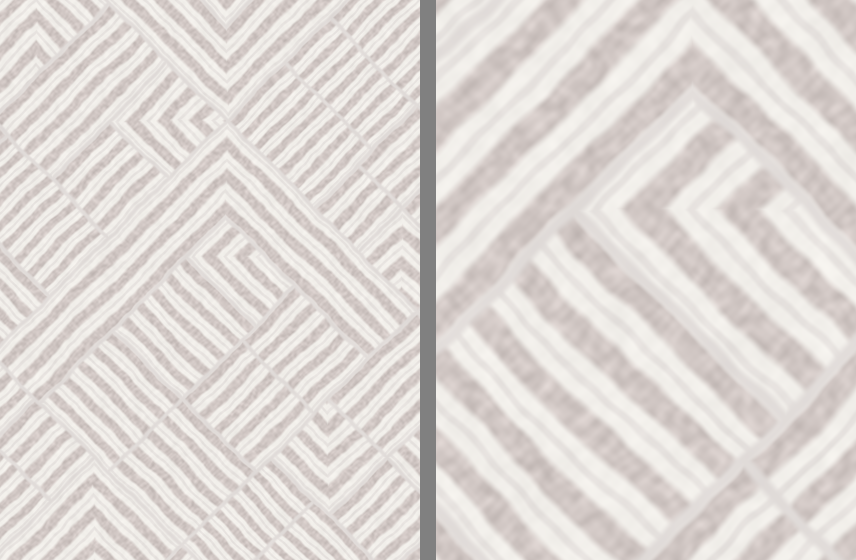
Left, the full canvas; right, a detail of the centre.
This pattern is drawn by a Shadertoy shader. Its source:

```glsl
// Quilted patchwork of diagonal mauve and white stripes: large chevron borders
// frame recursively split blocks of hatching and nested corners. Gradient noise
// bends the seams, speckles the weave and crumples the cloth.

const vec3 WHITE = vec3(0.948, 0.938, 0.92);
const vec3 PALE  = vec3(0.88, 0.86, 0.85);
const vec3 MAUVE = vec3(0.815, 0.777, 0.765);

const vec2  APEX   = vec2(0.404, 0.785); // tip shared by two large chevrons
const float PITCH  = 0.037;              // layout unit, in canvas heights
const vec2  MACRO  = vec2(16.0, 13.0);   // large cell, in layout units
const float BORDER = 3.3;                // chevron border width
const float CHEVRON_PERIOD = 1.1;
const float HATCH_PERIOD   = 0.92;

float hash(vec2 p, float seed) {
    vec3 k = fract(p.xyx * 0.1031 + seed * 0.137);
    k += dot(k, k.yzx + 33.33);
    return fract((k.x + k.y) * k.z);
}

float cornerSlope(vec2 cell, vec2 offset) {
    float angle = 6.2832 * hash(cell, 1.0);
    return dot(vec2(cos(angle), sin(angle)), offset);
}

// Gradient noise, roughly -0.7 to 0.7
float noise(vec2 p) {
    vec2 i = floor(p), f = p - i, e = vec2(1.0, 0.0);
    vec2 w = f * f * f * (f * (f * 6.0 - 15.0) + 10.0);
    float low  = mix(cornerSlope(i, f), cornerSlope(i + e, f - e), w.x);
    float high = mix(cornerSlope(i + e.yx, f - e.yx),
                     cornerSlope(i + 1.0, f - 1.0), w.x);
    return mix(low, high, w.y);
}

// Distance to the two edges meeting at a corner (side: 0 = low, 1 = high)
float cornerDistance(vec2 q, vec2 lo, vec2 hi, vec2 side) {
    vec2 d = mix(q - lo, hi - q, side);
    return min(d.x, d.y);
}

float rectEdge(vec2 q, vec2 lo, vec2 hi) {
    vec2 d = min(q - lo, hi - q);
    return min(d.x, d.y);
}

// Cuts a rectangle repeatedly and keeps the part holding q
void subdivide(vec2 q, inout vec2 lo, inout vec2 hi) {
    for (int i = 0; i < 4; i++) {
        vec2 size = hi - lo, id = lo + 1.7 * hi;
        if (max(size.x, size.y) < 7.0) break;
        if (i > 1 && hash(id, 2.0) < 0.35) break;
        bool alongX = size.x * mix(0.65, 1.5, hash(id, 3.0)) > size.y;
        vec2 axis = alongX ? vec2(1.0, 0.0) : vec2(0.0, 1.0);
        vec2 cut = lo + floor(size * mix(0.36, 0.64, hash(id, 4.0)) + 0.5);
        if (dot(q - cut, axis) < 0.0) hi = mix(hi, cut, axis);
        else lo = mix(lo, cut, axis);
    }
}

// Stripe coordinate of a block: nested corner or straight hatching
float blockStripes(vec2 q, vec2 lo, vec2 hi) {
    vec2 size = hi - lo, id = lo + 1.7 * hi;
    if (hash(id, 5.0) < 0.36) {
        vec2 side = step(0.5, vec2(hash(id, 6.0), hash(id, 7.0)));
        return cornerDistance(q, lo, hi, side) / CHEVRON_PERIOD;
    }
    vec2 t = (q - lo) / size * floor(size / HATCH_PERIOD + 0.5);
    bool stackLong = hash(id, 8.0) < 0.65;
    return (size.x > size.y) == stackLong ? t.x : t.y;
}

// White cloth with a thin pale line and a speckled mauve band
vec3 stripeColor(float t, float speckle, float soft) {
    float f = fract(t);
    float line = 1.0 - smoothstep(0.02, 0.02 + soft, abs(f - 0.2));
    float band = 1.0 - smoothstep(0.22 - soft, 0.22 + soft, abs(f - 0.7));
    vec3 cloth = mix(WHITE, PALE, 0.7 * line) + 0.018 * speckle;
    return mix(cloth, MAUVE + 0.075 * speckle, band);
}

void mainImage(out vec4 fragColor, in vec2 fragCoord) {
    vec2 p = fragCoord / iResolution.y;
    float soft = max(0.075, 0.8 / (PITCH * iResolution.y));

    // Diagonal layout space with slightly wavering seams
    vec2 r = p - APEX;
    vec2 q = vec2(r.x + r.y, r.y - r.x) * 0.7071 / PITCH;
    q += 0.16 * vec2(noise(p * 11.0), noise(p * 11.0 + 37.0));
    q += 0.06 * vec2(noise(p * 45.0), noise(p * 45.0 + 71.0));

    // Alternate large cells carry a chevron border
    vec2 cell = floor(q / MACRO), side = mod(cell, 2.0);
    vec2 lo = cell * MACRO, hi = lo + MACRO;
    bool bordered = side.x == side.y;
    float d = cornerDistance(q, lo, hi, side);
    float t, edge;
    if (bordered && d < BORDER) {
        t = d / CHEVRON_PERIOD;
        edge = min(rectEdge(q, lo, hi), BORDER - d);
    } else {
        if (bordered) {
            lo += (1.0 - side) * BORDER;
            hi -= side * BORDER;
        }
        subdivide(q, lo, hi);
        t = blockStripes(q, lo, hi);
        edge = rectEdge(q, lo, hi);
    }

    // Weave, seams and crumpled shading
    float speckle = noise(q * vec2(3.0, 6.5)) + 0.7 * noise(q * vec2(6.0, 3.5) + 19.0);
    vec3 color = stripeColor(t, speckle, soft);
    color = mix(PALE, color, smoothstep(0.02, 0.05 + 1.5 * soft, edge));
    float crumple = noise(p * vec2(34.0, 20.0)) + 0.8 * noise(p * vec2(80.0, 50.0));
    color += 0.016 * crumple;
    fragColor = vec4(clamp(color, 0.0, 1.0), 1.0);
}
```
